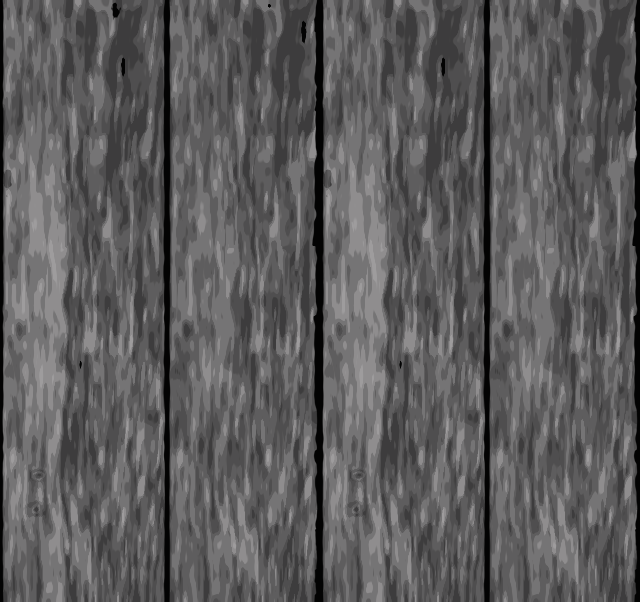
Give the GLSL for this texture, as a WebGL 1 fragment shader.

```glsl
precision highp float;
// Weathered grey boards: a pair of planks repeats twice across the canvas.
// Stretched value noise forms the grain, which is flattened into a few grey
// tones; ragged black gaps, holes and knots are laid over it.

uniform vec2 u_resolution;

const float PAIR_WIDTH = 0.5;
const float SEAM = 0.261;            // gap between the two planks of a pair
const vec3 TINT = vec3(1.0, 0.988, 0.995);
const float GAP_TONE = 0.01;

float hash(vec2 p) {
  p = fract(p * vec2(0.1031, 0.1137));
  p += dot(p, p.yx + 33.33);
  return fract((p.x + p.y) * p.x * 7.31);
}

float noise(vec2 p) {
  vec2 i = floor(p), f = fract(p);
  f = f * f * (3.0 - 2.0 * f);
  float low = mix(hash(i), hash(i + vec2(1.0, 0.0)), f.x);
  float high = mix(hash(i + vec2(0.0, 1.0)), hash(i + 1.0), f.x);
  return mix(low, high, f.y);
}

// Noise centred on zero
float wobble(vec2 p) {
  return noise(p + 17.0) - 0.5;
}

// Two layers of stretched noise, centred on zero
float fibre(vec2 p, vec2 freq) {
  return 0.62 * wobble(p * freq) + 0.38 * wobble(p * freq * vec2(1.6, 2.3) + 41.0);
}

// Coverage of a ragged ellipse
float blot(vec2 p, vec2 centre, vec2 size, float ragged) {
  vec2 q = (p - centre) / size;
  float d = length(q) + ragged * wobble(p * vec2(260.0, 150.0));
  return 1.0 - smoothstep(0.8, 1.1, d);
}

// Coverage of a vertical gap reaching left and right of s = 0
float gap(float s, float left, float right, float aa) {
  return smoothstep(-left - aa, -left + aa, s) * (1.0 - smoothstep(right - aa, right + aa, s));
}

// Rings around a small knot
float knot(vec2 p, vec2 centre, vec2 size) {
  float d = length((p - centre) / size) + 0.5 * wobble(p * vec2(120.0, 90.0));
  return exp(-d * d) * (0.6 + 0.4 * cos(d * 8.0));
}

float level(float tone, float edge) {
  return smoothstep(edge - 0.012, edge + 0.012, tone);
}

// Flatten a smooth tone into six greys
float posterise(float t) {
  return 0.24 + 0.07 * level(t, 0.275) + 0.06 * level(t, 0.34) + 0.09 * level(t, 0.415)
       + 0.10 * level(t, 0.51) + 0.06 * level(t, 0.605);
}

// Tone of one plank; x runs from its left edge, second is 1 on the second plank
float plankTone(vec2 p, float second) {
  // Wandering grain that leans over toward the right side
  vec2 g = p;
  g.x += 0.014 * wobble(p * vec2(9.0, 4.0)) + 0.004 * wobble(p * vec2(45.0, 20.0));
  g.x -= 0.07 * smoothstep(0.11, 0.24, p.x) * (p.y - 0.5);
  vec2 shifted = g + second * vec2(0.0, 3.7);

  // Bleached band along the left side
  float edge = 0.096 - 0.008 * second + 0.02 * wobble(vec2(3.0, p.y * 5.0))
             + 0.012 * wobble(p * vec2(60.0, 22.0));
  float softness = mix(0.008, 0.03, second);
  float band = 1.0 - smoothstep(edge - softness, edge + softness, p.x);
  float fade = 1.0 - 0.65 * smoothstep(0.62, 1.0, p.y);

  float tone = 0.336 + band * fade * mix(0.115, 0.07, second);
  tone += 0.16 * fibre(shifted, vec2(34.0, 7.0));
  tone += 0.26 * fibre(g, vec2(105.0, 20.0));
  tone += 0.15 * wobble(g * vec2(190.0, 42.0));
  tone += 0.12 * wobble(g * vec2(170.0, 2.5));

  // Pale flakes on the dark side, a dark split beside the band
  float flakes = smoothstep(0.62, 0.78, noise(g * vec2(150.0, 21.0) + 70.0));
  tone += 0.13 * flakes * (1.0 - 0.7 * band);
  tone -= 0.07 * (1.0 - second) * exp(-pow((p.x - edge - 0.006) / 0.004, 2.0));

  // Shade at the top and bottom
  tone -= 0.065 * smoothstep(0.6, 1.0, p.y) * smoothstep(0.03, 0.14, p.x);
  tone -= 0.03 * (1.0 - smoothstep(0.0, 0.12, p.y));
  return tone - 0.09 * (1.0 - smoothstep(0.005, 0.009, p.x));
}

void main() {
  vec2 uv = gl_FragCoord.xy / u_resolution;
  float aa = 0.8 / u_resolution.x;
  float firstPair = 1.0 - step(PAIR_WIDTH, uv.x);
  vec2 p = vec2(mod(uv.x, PAIR_WIDTH), uv.y);
  float second = step(SEAM, p.x);

  // Wood, knots and a dented edge
  float tone = plankTone(vec2(p.x - second * SEAM, p.y), second);
  tone -= 0.17 * knot(p, vec2(0.060, 0.208), vec2(0.015, 0.016));
  tone -= 0.19 * knot(p, vec2(0.054, 0.153), vec2(0.016, 0.014));
  tone -= 0.18 * blot(p, vec2(0.011, 0.700), vec2(0.007, 0.020), 0.8);
  float grey = posterise(tone);

  // Gaps: the wide one has chips broken from its left side
  float s = p.x - PAIR_WIDTH * step(0.5 * PAIR_WIDTH, p.x);
  float rough = 0.003 * wobble(vec2(p.y * 70.0, 5.0));
  float chips = smoothstep(0.55, 0.7, noise(vec2(p.y * 45.0, 9.0)));
  float chipped = 0.3 + 0.7 * exp(-pow((p.y - 0.55) / 0.06, 2.0));
  float dark = gap(s, 0.0058 + rough + 0.007 * chips * chipped, 0.0048 + 0.5 * rough, aa);
  float narrow = 0.0043 + 0.0015 * wobble(vec2(p.y * 40.0, 23.0));
  dark = max(dark, gap(p.x - SEAM, narrow + 0.4 * rough, narrow, aa));

  // Holes shared by both pairs, then those of the first pair alone
  dark = max(dark, blot(p, vec2(0.193, 0.890), vec2(0.0035, 0.014), 0.8));
  dark = max(dark, blot(p, vec2(0.126, 0.394), vec2(0.0018, 0.006), 0.6));
  float extra = blot(p, vec2(0.181, 0.980), vec2(0.0060, 0.012), 0.9);
  extra = max(extra, blot(p, vec2(0.475, 0.945), vec2(0.0035, 0.018), 1.0));
  extra = max(extra, blot(p, vec2(0.421, 0.990), vec2(0.0030, 0.004), 0.8));
  dark = max(dark, extra * firstPair);

  gl_FragColor = vec4(TINT * mix(grey, GAP_TONE, dark), 1.0);
}
```
